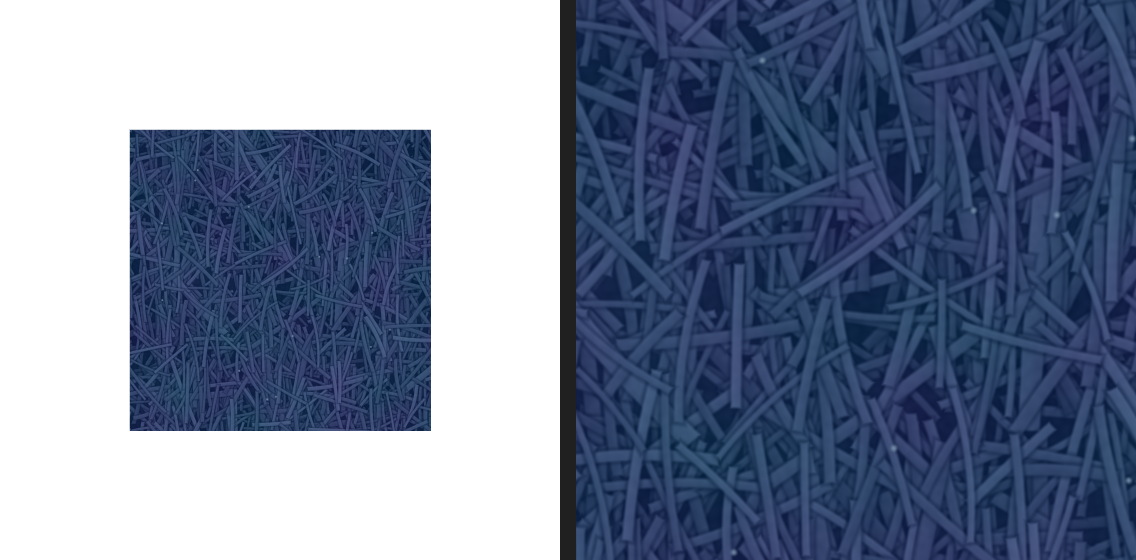
Left: the whole. Right: its middle third, enlarged.
Give the GLSL for this texture, as a WebGL 1 fragment shader.

```glsl
precision highp float;
// A square panel of matted blue wood-wool fibres, centred on a white ground.
uniform vec2 u_resolution;

#define PANEL_CENTRE vec2(0.5006, 0.4994)
#define PANEL_HALF 0.269
#define LAYERS 19
#define FINE_CELLS 16.0
#define WIDE_CELLS 8.0
#define FINE_WIDTH 0.0027
#define WIDE_WIDTH 0.0050
#define SOFTNESS 0.0013
#define SHADOW_REACH 0.0036
#define SHADOW_DEPTH 0.46
#define SPECK_CELLS 64.0
#define SPECK_SHARE 0.012

const float PI = 3.14159;
const vec3 GAP_BLUE = vec3(0.04, 0.11, 0.25);
const vec3 FIBRE_BLUE = vec3(0.29, 0.37, 0.53);
const vec3 SPECK_BLUE = vec3(0.50, 0.60, 0.70);

vec4 hash4(vec3 p) {
  vec4 h = fract(p.xyzx * vec4(0.1031, 0.1030, 0.0973, 0.1099));
  h += dot(h, h.wzxy + 33.33);
  return fract((h.xxyz + h.yzzw) * h.zywx);
}

float cornerSlope(vec2 cell, vec2 offset, float period, float seed) {
  float angle = 2.0 * PI * hash4(vec3(mod(cell, period), seed)).x;
  return dot(vec2(cos(angle), sin(angle)), offset);
}

// Gradient noise that wraps after one canvas, about -0.7 to 0.7.
float gradientNoise(vec2 uv, float period, float seed) {
  vec2 p = uv * period, c = floor(p), f = p - c;
  vec2 s = f * f * f * (f * (f * 6.0 - 15.0) + 10.0);
  vec2 e = vec2(1.0, 0.0);
  float low = mix(cornerSlope(c, f, period, seed),
                  cornerSlope(c + e.xy, f - e.xy, period, seed), s.x);
  float high = mix(cornerSlope(c + e.yx, f - e.yx, period, seed),
                   cornerSlope(c + e.xx, f - e.xx, period, seed), s.x);
  return mix(low, high, s.y);
}

// Lays one sheet of scattered, slightly bent fibres over the given tone.
float layFibres(float tone, vec2 uv, float layer, float soft) {
  float wide = step(2.5, mod(layer, 4.0));
  float cells = mix(FINE_CELLS, WIDE_CELLS, wide);
  float height = layer / float(LAYERS - 1);
  vec2 p = uv * cells + hash4(vec3(layer, 7.0, 3.0)).xy;
  vec2 home = floor(p);
  for (int y = -1; y <= 1; y++) {
    for (int x = -1; x <= 1; x++) {
      vec2 cell = home + vec2(float(x), float(y));
      vec3 id = vec3(mod(cell, cells), layer + 1.0);
      vec4 place = hash4(id);
      vec4 look = hash4(id + vec3(0.0, 0.0, 40.0));

      // Angles cover the half turn and favour steep ones.
      float angle = PI * place.z + 0.2 * PI * 0.6 * sin(2.0 * PI * place.z);
      vec2 along = vec2(cos(angle), sin(angle));
      vec2 d = (p - cell - place.xy) / cells;
      float t = dot(d, along);
      float reach = mix(0.5, 0.88, place.w) / cells;
      float across = dot(d, vec2(-along.y, along.x));
      across += (look.x - 0.5) * 0.2 * t * t / reach;

      float width = mix(FINE_WIDTH, WIDE_WIDTH, wide) * mix(0.65, 1.3, look.y);
      float edge = max(abs(across) - width, abs(t) - reach);
      float present = step(look.w, mix(1.0, 0.6, wide));
      float shade = 1.0 - smoothstep(0.0, SHADOW_REACH, edge);
      float body = 1.0 - smoothstep(-soft, soft, edge);
      float fibre = mix(0.42, 0.78, height) + 0.22 * (look.z - 0.5);
      fibre += 0.07 * across / width * sign(along.x);
      tone *= 1.0 - SHADOW_DEPTH * shade * present;
      tone = mix(tone, fibre, body * present);
    }
  }
  return tone;
}

float speckMask(vec2 uv, float soft) {
  vec2 p = uv * SPECK_CELLS;
  vec4 h = hash4(vec3(mod(floor(p), SPECK_CELLS), 90.0));
  float d = length(fract(p) - mix(vec2(0.3), vec2(0.7), h.xy)) / SPECK_CELLS;
  return step(h.z, SPECK_SHARE) * (1.0 - smoothstep(0.0, 0.0018 + soft, d));
}

void main() {
  vec2 uv = gl_FragCoord.xy / u_resolution;
  float pixel = 1.0 / min(u_resolution.x, u_resolution.y);
  float soft = max(SOFTNESS, 0.7 * pixel);
  vec2 inset = abs(uv - PANEL_CENTRE) - PANEL_HALF;
  float panel = 1.0 - smoothstep(-0.5 * pixel, 0.5 * pixel, max(inset.x, inset.y));
  vec3 colour = vec3(1.0);

  if (panel > 0.0) {
    float tone = 0.08;
    for (int i = 0; i < LAYERS; i++) tone = layFibres(tone, uv, float(i), soft);

    // Broad mottling, fine grain and a drift between teal and violet.
    tone += 0.10 * gradientNoise(uv, 9.0, 60.0);
    tone += 0.08 * gradientNoise(uv, 180.0, 61.0);
    vec3 blue = mix(GAP_BLUE, FIBRE_BLUE, clamp(tone, -0.1, 1.1));
    blue += vec3(0.05, -0.03, 0.02) * gradientNoise(uv, 14.0, 62.0);
    blue = mix(blue, SPECK_BLUE, 0.8 * speckMask(uv, soft));
    colour = mix(colour, blue, panel);
  }
  gl_FragColor = vec4(colour, 1.0);
}
```
